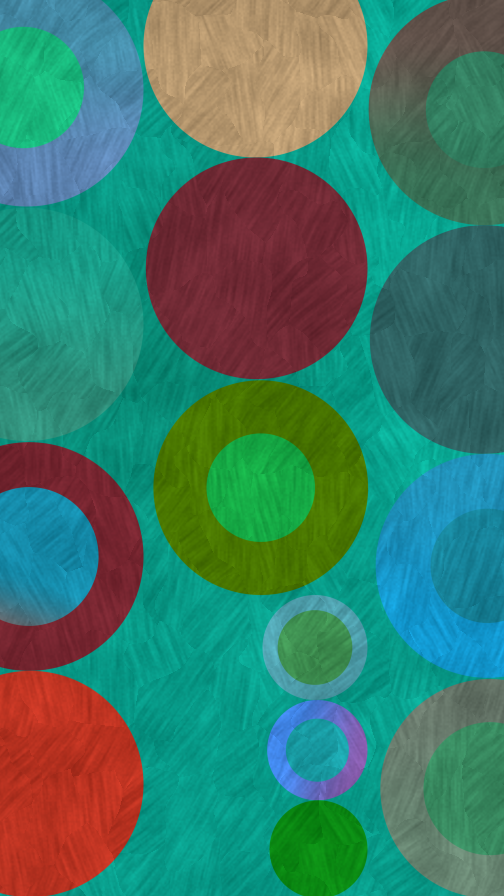
A WebGL 1 fragment shader for this background:

```glsl
precision highp float;
// Columns of touching discs and rings on a teal painted ground.
// Each disc is a smoothed distance function; brushed texture comes from
// stretched noise whose direction changes between Voronoi patches.
uniform vec2 u_resolution;

float hash(vec2 p) {
  vec3 q = fract(vec3(p.xyx) * 0.1031);
  q += dot(q, q.yzx + 33.33);
  return fract((q.x + q.y) * q.z);
}

float noise(vec2 p) {
  vec2 i = floor(p), f = fract(p);
  f = f * f * (3.0 - 2.0 * f);
  return mix(mix(hash(i), hash(i + vec2(1, 0)), f.x),
             mix(hash(i + vec2(0, 1)), hash(i + vec2(1, 1)), f.x), f.y);
}

float fbm(vec2 p) {
  float sum = 0.0, amp = 0.5;
  for (int i = 0; i < 4; i++) {
    sum += amp * noise(p);
    p = mat2(1.6, 1.2, -1.2, 1.6) * p + 7.3;
    amp *= 0.5;
  }
  return sum;
}

// Random value of the nearest Voronoi patch
float patchId(vec2 p) {
  vec2 cell = floor(p);
  float nearest = 9.0, id = 0.0;
  for (int y = -1; y <= 1; y++) {
    for (int x = -1; x <= 1; x++) {
      vec2 c = cell + vec2(x, y);
      float d = length(c + vec2(hash(c + 11.0), hash(c + 47.0)) - p);
      if (d < nearest) { nearest = d; id = hash(c + 83.0); }
    }
  }
  return id;
}

// Brush marks around zero, run along an angle picked per patch
float brush(vec2 p) {
  vec2 warped = p + 0.25 * vec2(noise(p * 4.0), noise(p * 4.0 + 31.0));
  float id = patchId(warped * vec2(2.6, 1.8) + 20.0);
  float angle = 0.6 + 1.5 * id;
  vec2 along = vec2(cos(angle), sin(angle));
  vec2 q = vec2(dot(p, along), dot(p, vec2(-along.y, along.x))) + 30.0;
  float strokes = noise(q * vec2(3.5, 32.0)) + 0.6 * noise(q * vec2(7.0, 60.0)) - 0.8;
  return 0.6 * strokes + 0.3 * (id - 0.5) + 0.9 * (fbm(p * 3.0 + 5.0) - 0.47);
}

float disc(vec2 p, vec2 center, float radius) {
  float aa = 3.0 / u_resolution.x;
  return 1.0 - smoothstep(-aa, aa, length(p - center) - radius);
}

void fill(inout vec3 col, vec2 p, vec2 center, float radius, vec3 paint) {
  col = mix(col, paint, disc(p, center, radius));
}

void ring(inout vec3 col, vec2 p, vec2 center, float radius, vec3 rim, float hole, vec3 core) {
  fill(col, p, center, radius, rim);
  fill(col, p, center, hole, core);
}

void main() {
  // The canvas spans 4.32 by 7.68 units
  vec2 p = gl_FragCoord.xy / u_resolution * vec2(4.32, 7.68);

  // Teal ground, a little deeper in the upper middle
  vec3 col = mix(vec3(0.03, 0.61, 0.54), vec3(0.03, 0.53, 0.45),
                 exp(-dot(p - vec2(1.3, 4.6), p - vec2(1.3, 4.6)) * 0.3));
  col += vec3(0.0, 0.05, 0.04) * smoothstep(2.3, 3.6, p.x) * smoothstep(2.0, 4.5, p.y);

  // Left column
  ring(col, p, vec2(0.23, 6.91), 1.0, mix(vec3(0.27, 0.55, 0.66), vec3(0.36, 0.51, 0.69), smoothstep(7.4, 6.2, p.y)),
       0.0, vec3(0.0));
  fill(col, p, vec2(0.20, 6.93), 0.52, vec3(0.10, 0.74, 0.50));
  fill(col, p, vec2(0.23, 4.90), 1.0, mix(vec3(0.19, 0.56, 0.48), vec3(0.08, 0.60, 0.52), smoothstep(4.0, 5.7, p.y)));
  float warm = smoothstep(0.1, 0.85, 2.95 - p.y - 0.35 * p.x);
  ring(col, p, vec2(0.25, 2.91), 0.98, vec3(0.45, 0.14, 0.18),
       0.595, mix(vec3(0.08, 0.54, 0.66), vec3(0.48, 0.33, 0.31), warm));
  fill(col, p, vec2(0.26, 0.96), 0.97, vec3(0.74, 0.20, 0.13));

  // Middle column
  fill(col, p, vec2(2.19, 7.29), 0.96, vec3(0.71, 0.59, 0.43));
  fill(col, p, vec2(2.20, 5.38), 0.95, vec3(0.43, 0.16, 0.20));
  ring(col, p, vec2(2.235, 3.50), 0.92, vec3(0.28, 0.45, 0.0), 0.465, vec3(0.08, 0.64, 0.26));

  // Small discs below
  ring(col, p, vec2(2.70, 2.13), 0.45, vec3(0.30, 0.61, 0.66), 0.32, vec3(0.24, 0.55, 0.31));
  float violet = smoothstep(2.4, 3.15, p.x - 0.3 * (p.y - 1.25));
  ring(col, p, vec2(2.72, 1.25), 0.43, mix(vec3(0.27, 0.55, 0.95), vec3(0.50, 0.34, 0.64), violet),
       0.27, vec3(0.10, 0.62, 0.65));
  fill(col, p, vec2(2.73, 0.40), 0.42, vec3(0.04, 0.53, 0.07));

  // Right column
  ring(col, p, vec2(4.15, 6.74), 0.99, mix(vec3(0.23, 0.46, 0.35), vec3(0.38, 0.32, 0.29), smoothstep(6.0, 7.4, p.y)),
       0.50, vec3(0.20, 0.50, 0.38));
  fill(col, p, vec2(4.15, 4.77), 0.98, vec3(0.18, 0.38, 0.38));
  ring(col, p, vec2(4.18, 2.83), 0.96, mix(vec3(0.07, 0.60, 0.82), vec3(0.12, 0.55, 0.70), smoothstep(2.2, 3.6, p.y)),
       0.49, vec3(0.09, 0.52, 0.61));
  ring(col, p, vec2(4.20, 0.92), 0.94, mix(vec3(0.42, 0.54, 0.46), vec3(0.40, 0.46, 0.41), smoothstep(0.4, 1.7, p.y)),
       0.57, vec3(0.23, 0.56, 0.39));

  // Brushed surface, fine grain and a soft edge shade
  float tone = brush(p);
  float grain = noise(p * 55.0) - 0.5;
  col = col * (1.0 + 0.20 * tone + 0.07 * grain) + 0.03 * tone;
  vec2 e = gl_FragCoord.xy / u_resolution - 0.5;
  col *= 1.03 - 0.16 * dot(e, e);
  gl_FragColor = vec4(clamp(col, 0.0, 1.0), 1.0);
}
```
